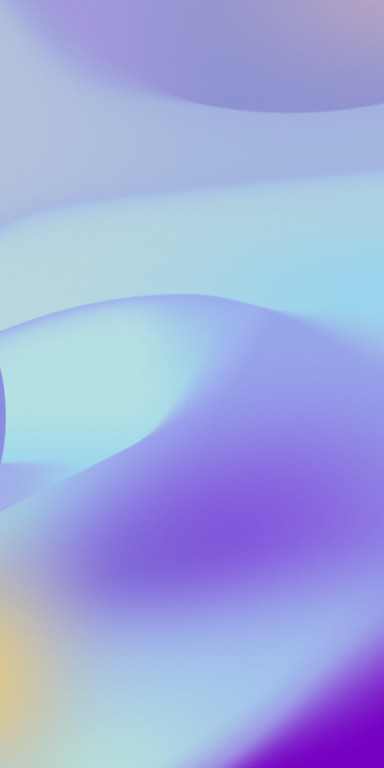
A Shadertoy shader for this background:

```glsl
// Soft pastel folds: a dome, a pale band and a hollow hill above a violet slope.
// Each fold is a height curve with its own edge softness and rim tint;
// the slope is built from blurred ellipses of colour, with a faint grain on top.

// Sine-free hash in 0..1
float hash(vec2 p) {
    vec3 q = fract(vec3(p.xyx) * 0.1031);
    q += dot(q, q.yzx + 33.33);
    return fract((q.x + q.y) * q.z);
}

// 1 below a curve, 0 above it, blurred by the given softness
float below(float y, float curve, float softness) {
    return smoothstep(-softness, softness, curve - y);
}

// Gaussian ellipse, tilted by a slope
float glow(vec2 p, vec2 center, vec2 radius, float slope) {
    vec2 d = p - center;
    d.y -= slope * d.x;
    d /= radius;
    return exp(-dot(d, d));
}

// Top dome over a lavender haze
vec3 skyColor(vec2 p) {
    vec3 haze = mix(vec3(0.70, 0.76, 0.86), vec3(0.65, 0.73, 0.87), smoothstep(0.0, 0.7, p.x));
    float left = max(0.3 - p.x, 0.0);
    float rim = 1.706 + 0.42 * (p.x - 0.755) * (p.x - 0.755) + 1.3 * left * left;
    haze = mix(haze, vec3(0.62, 0.67, 0.88), 0.6 * exp(-max(rim - p.y, 0.0) * 14.0));

    vec3 dome = mix(vec3(0.63, 0.60, 0.86), vec3(0.55, 0.57, 0.82), smoothstep(0.2, 0.65, p.x));
    dome = mix(dome, vec3(0.70, 0.64, 0.77), glow(p, vec2(1.05, 2.02), vec2(0.40, 0.20), 0.0));
    float softness = mix(0.13, 0.004, smoothstep(0.08, 0.55, p.x));
    return mix(dome, haze, below(p.y, rim, softness));
}

// Pale band, bluer to the lower right
vec3 bandColor(vec2 p, float depth) {
    vec3 c = mix(vec3(0.73, 0.84, 0.87), vec3(0.69, 0.83, 0.88), p.x);
    c = mix(c, vec3(0.60, 0.83, 0.93), glow(p, vec2(1.02, 1.23), vec2(0.5, 0.17), 0.0));
    return mix(c, vec3(0.63, 0.71, 0.91), 0.8 * exp(-max(depth, 0.0) * 28.0));
}

// Aqua hollow whose periwinkle rim widens to the right
vec3 hollowColor(vec2 p, float depth) {
    vec3 c = mix(vec3(0.71, 0.88, 0.89), vec3(0.61, 0.84, 0.93), smoothstep(0.98, 0.74, p.y));
    c = mix(c, vec3(0.61, 0.82, 0.92), smoothstep(0.32, 0.58, p.x) * 0.8);
    float rimWidth = 0.028 + 0.22 * smoothstep(0.3, 0.85, p.x);
    c = mix(c, vec3(0.60, 0.66, 0.93), 0.9 * exp(-max(depth, 0.0) / rimWidth));

    // Lavender wedge and the sliver at the left border
    float wedge = below(p.y, 0.795, 0.006 + 0.1 * p.x) * smoothstep(0.27, 0.0, p.x);
    c = mix(c, vec3(0.63, 0.69, 0.91), wedge);
    float sliver = length((p - vec2(-0.05, 0.915)) / vec2(0.065, 0.2));
    return mix(c, vec3(0.54, 0.55, 0.88), smoothstep(1.04, 0.96, sliver));
}

// Violet slope, running down to warm, aqua and deep purple corners
vec3 slopeColor(vec2 p, float depth) {
    vec3 c = mix(vec3(0.62, 0.82, 0.92), vec3(0.62, 0.69, 0.94), smoothstep(0.0, 0.55, p.x));
    c = mix(c, vec3(0.58, 0.64, 0.91), smoothstep(0.0, 0.2, depth) * 0.7);
    c = mix(c, vec3(0.55, 0.44, 0.88), 0.75 * glow(p, vec2(0.85, 0.62), vec2(0.5, 0.28), 0.0));
    c = mix(c, vec3(0.51, 0.32, 0.86), 0.9 * glow(p, vec2(0.57, 0.60), vec2(0.34, 0.22), 0.25));
    c = mix(c, vec3(0.47, 0.37, 0.83), 0.6 * glow(p, vec2(0.36, 0.53), vec2(0.2, 0.13), 0.2));

    // Light valley beneath the violet
    float valley = below(p.y - 0.16 * p.x, 0.29, 0.2);
    c = mix(c, vec3(0.63, 0.75, 0.93), valley);
    c = mix(c, vec3(0.70, 0.87, 0.88), glow(p, vec2(0.27, -0.02), vec2(0.33, 0.23), 0.2));

    // Warm left border
    c = mix(c, vec3(0.87, 0.78, 0.55), glow(p, vec2(-0.06, 0.24), vec2(0.23, 0.29), 0.0));

    // Deep purple corner
    float ridge = 0.68 * (p.x - 0.60);
    float blur = 0.06 + 0.12 * smoothstep(0.6, 1.0, p.x);
    c = mix(c, vec3(0.56, 0.30, 0.85), 0.7 * below(p.y, ridge + 0.05, blur + 0.04));
    return mix(c, vec3(0.46, 0.0, 0.76), below(p.y, ridge - 0.02, blur));
}

void mainImage(out vec4 fragColor, in vec2 fragCoord) {
    // Canvas units: x in 0..1, y in 0..2
    vec2 p = fragCoord / iResolution.xy * vec2(1.0, 2.0);

    // Height curves of the three lower folds
    float band = 1.46 + 0.1 * p.x - 0.05 * exp(-10.0 * p.x);
    float hill = 1.234 - 0.42 * (p.x - 0.48) * (p.x - 0.48) - 0.02 * smoothstep(0.5, 0.75, p.x);
    float bend = max(p.x - 0.33, 0.0);
    float fold = 0.667 + 0.5 * p.x + 2.2 * bend * bend;

    // Stack the folds from back to front
    vec3 color = skyColor(p);
    color = mix(color, vec3(0.62, 0.69, 0.88), 0.5 * exp(-max(p.y - band, 0.0) * 18.0));
    color = mix(color, bandColor(p, band - p.y), below(p.y, band, 0.012));

    vec3 front = hollowColor(p, hill - p.y);
    float foldBlur = mix(0.005, 0.16, smoothstep(0.36, 0.65, p.x));
    front = mix(front, slopeColor(p, fold - p.y), below(p.y, fold, foldBlur));
    float hillBlur = mix(0.004, 0.09, smoothstep(0.68, 1.0, p.x));
    color = mix(color, front, below(p.y, hill, hillBlur));

    // Faint grain
    color += 0.014 * (hash(floor(p * 384.0)) - 0.5);
    fragColor = vec4(clamp(color, 0.0, 1.0), 1.0);
}
```
